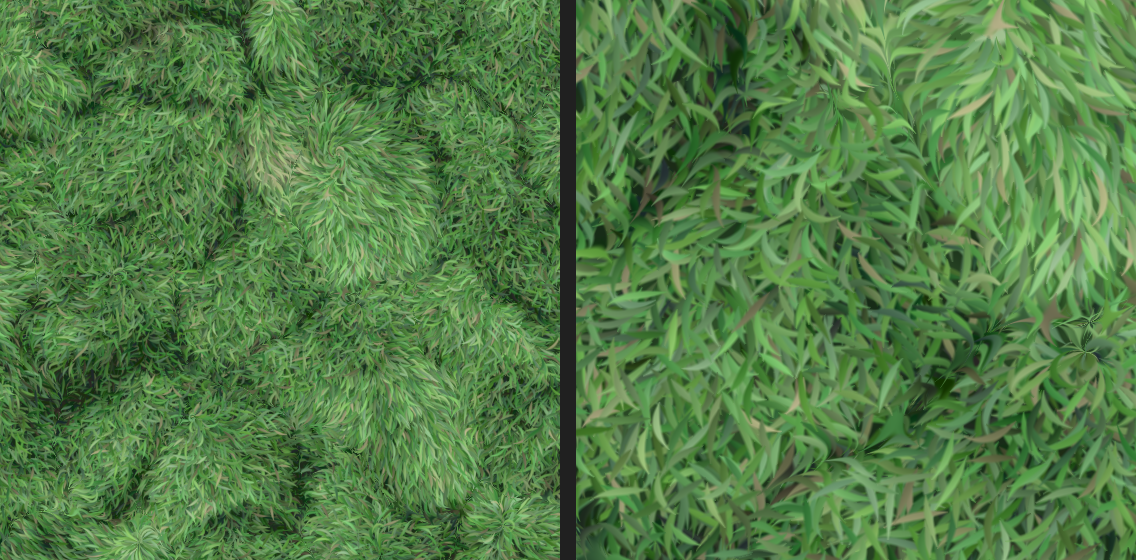
Left, the full canvas; right, a detail of the centre.
Reproduce this texture procedurally as a WebGL 1 fragment shader.

```glsl
precision highp float;
// Tufted wild grass seen from above: layers of fine tapered blades follow
// a flow that fans out of soft clumps and sags downward, with dark hollows
// between the clumps, a few straw blades and traces of bare soil.

#define CLUMPS 4.3
#define SAG 0.30
#define LAYERS 13
#define BLADE_CELL 0.022
#define BLADE_LENGTH 0.020
#define BLADE_WIDTH 0.0023
#define EDGE_SOFTNESS 0.0009
#define BRIGHTNESS 0.60
#define BLADE_CONTRAST 0.58
#define HOLLOW_DEPTH 0.36
#define STRAW_SHARE 0.05

uniform vec2 u_resolution;

vec4 hash4(vec2 p) {
  vec4 q = fract(p.xyxy * vec4(0.1031, 0.1030, 0.0973, 0.1099));
  q += dot(q, q.wzxy + 33.33);
  return fract((q.xxyz + q.yzzw) * q.zywx);
}

float noise(vec2 p) {
  vec2 i = floor(p), f = fract(p);
  f = f * f * (3.0 - 2.0 * f);
  float low = mix(hash4(i).x, hash4(i + vec2(1.0, 0.0)).x, f.x);
  float high = mix(hash4(i + vec2(0.0, 1.0)).x, hash4(i + 1.0).x, f.x);
  return mix(low, high, f.y);
}

float fbm(vec2 p) {
  return 0.55 * noise(p) + 0.3 * noise(p * 2.1 + 7.3) + 0.15 * noise(p * 4.3 + 19.1);
}

// Blended clumps: xy = growth direction, z = lushness, w = gap to next clump
vec4 clumpField(vec2 p) {
  vec2 g = p * CLUMPS + 1.1 * vec2(fbm(p * 5.0 + 3.0), fbm(p * 5.0 + 41.0));
  vec2 cell = floor(g), flow = vec2(0.0);
  float lush = 0.0, total = 0.0, nearest = 9.0, second = 9.0;
  for (int y = -1; y <= 1; y++) {
    for (int x = -1; x <= 1; x++) {
      vec2 id = cell + vec2(float(x), float(y));
      vec4 r = hash4(id + 11.0);
      vec2 offset = g - id - 0.1 - 0.8 * r.xy;
      float d2 = dot(offset, offset);
      float weight = exp(-11.0 * d2) + 1e-5;
      flow += weight * offset;
      lush += weight * r.z;
      total += weight;
      float d = sqrt(d2);
      second = min(second, max(nearest, d));
      nearest = min(nearest, d);
    }
  }
  flow = flow / total - vec2(0.0, SAG);
  return vec4(flow / max(length(flow), 0.001), lush / total, second - nearest);
}

vec3 grassRamp(float t) {
  vec3 c = mix(vec3(0.09, 0.17, 0.09), vec3(0.25, 0.42, 0.21), smoothstep(0.0, 0.36, t));
  c = mix(c, vec3(0.39, 0.59, 0.33), smoothstep(0.3, 0.7, t));
  return mix(c, vec3(0.60, 0.79, 0.51), smoothstep(0.65, 1.1, t));
}

void main() {
  vec2 p = gl_FragCoord.xy / u_resolution.y;
  float soft = EDGE_SOFTNESS + 0.5 / u_resolution.y;

  // Large-scale light, lushness and soil
  vec4 clump = clumpField(p);
  float patchy = fbm(p * 7.0 + 23.0);
  float hollow = (1.0 - smoothstep(0.0, 0.3, clump.w)) * smoothstep(0.3, 0.65, patchy);
  float lush = smoothstep(0.15, 0.85, clump.z);
  float light = BRIGHTNESS + 0.17 * (lush - 0.5) + 0.5 * (fbm(p * 10.0 + 61.0) - 0.5)
              - HOLLOW_DEPTH * hollow;
  float soil = smoothstep(0.68, 0.80, fbm(p * 4.0 + 87.0));
  float spread = mix(2.5, 1.0, lush);
  vec3 color = grassRamp(light - 0.45);

  // Blades, from the shaded bottom layer to the lit top layer
  for (int layer = 0; layer < LAYERS; layer++) {
    float k = float(layer);
    float height = k / float(LAYERS - 1);
    vec2 g = p / BLADE_CELL + k * vec2(0.37, 0.61);
    vec2 cell = floor(g);
    for (int y = -1; y <= 1; y++) {
      for (int x = -1; x <= 1; x++) {
        vec2 id = cell + vec2(float(x), float(y));
        vec4 r = hash4(id + k * 41.0 + 5.0);
        vec4 tint = hash4(id + k * 29.0 + 151.0);
        vec2 q = (g - id - r.xy) * BLADE_CELL;
        float angle = (r.z - 0.5) * spread;
        vec2 axis = clump.xy * cos(angle) + vec2(-clump.y, clump.x) * sin(angle);
        float along = dot(q, axis) / (BLADE_LENGTH * mix(0.55, 1.0, r.w));
        float across = dot(q, vec2(-axis.y, axis.x));
        across += (tint.w - 0.5) * 0.009 * along * along;
        float width = BLADE_WIDTH * (1.0 - along * along) * (1.0 - 0.3 * along);
        float cover = smoothstep(-soft, soft, width - abs(across));
        cover *= step(abs(along), 1.0);

        float tone = light + BLADE_CONTRAST * (tint.x - 0.5) + 0.32 * (height - 0.75)
                   + 0.10 * along + 25.0 * across;
        vec3 blade = grassRamp(tone);
        blade += (tint.y - 0.5) * vec3(0.10, -0.05, 0.13) + (tint.z - 0.5) * vec3(0.07, 0.0, -0.07);
        float straw = step(1.0 - STRAW_SHARE, tint.z) * 0.7;
        straw = max(straw, soil * 0.75 * tint.w);
        blade = mix(blade, vec3(0.62, 0.56, 0.46) * (0.4 + 0.8 * tone), straw);
        color = mix(color, blade, cover);
      }
    }
  }
  gl_FragColor = vec4(clamp(color, 0.0, 1.0), 1.0);
}
```
